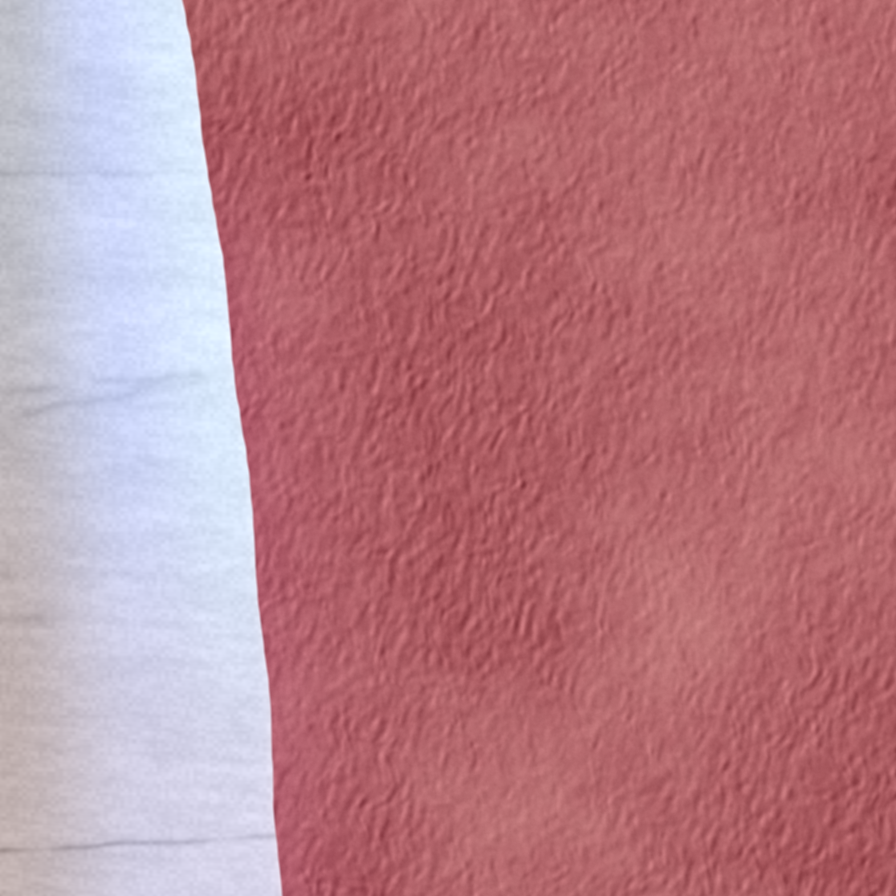
Give the GLSL for this texture, as a WebGL 2 fragment shader.

```glsl
#version 300 es
precision highp float;
uniform vec2 u_resolution;
out vec4 fragColor;

const vec3 PILE_DARK = vec3(0.640, 0.318, 0.342);
const vec3 PILE_MID = vec3(0.697, 0.394, 0.413);
const vec3 PILE_LIGHT = vec3(0.770, 0.495, 0.495);
const vec3 HEM_TINT = vec3(0.005, -0.025, 0.020);
const vec3 FLOOR_GREY = vec3(0.740, 0.745, 0.780);
const vec3 FLOOR_BEIGE = vec3(0.750, 0.690, 0.685);
const vec3 FLOOR_BLUE = vec3(0.805, 0.845, 0.985);
const vec3 FLOOR_WHITE = vec3(0.855, 0.920, 0.995);
const vec3 FLOOR_LILAC = vec3(0.825, 0.815, 0.900);
const vec3 RIM = vec3(0.060, 0.035, 0.010);
const float PILE_SCALE = 112.0;
const float RELIEF = 0.21;
const float TONE_BIAS = -0.05;
const float GRAIN = 0.045;

// Broad brushed areas: centre, radius, signed brightness
const int PATCH_COUNT = 12;
const vec4 PATCHES[PATCH_COUNT] = vec4[](
  vec4(0.34, 0.84, 0.15, -0.50), vec4(0.51, 0.56, 0.16, -0.50),
  vec4(0.56, 0.30, 0.12, -0.55), vec4(0.97, 0.09, 0.15, -0.60),
  vec4(0.40, 0.02, 0.08, -0.65), vec4(1.00, 0.79, 0.07, -0.50),
  vec4(0.32, 0.69, 0.07, 0.60), vec4(0.52, 0.75, 0.07, 0.45),
  vec4(0.80, 0.92, 0.20, 0.35), vec4(0.75, 0.30, 0.10, 0.55),
  vec4(0.88, 0.53, 0.15, 0.30), vec4(0.55, 0.13, 0.13, 0.40));

float hash(vec2 p) {
  vec3 q = fract(p.xyx * 0.1031);
  q += dot(q, q.yzx + 33.33);
  return fract((q.x + q.y) * q.z);
}

float noise(vec2 p) {
  vec2 i = floor(p), f = fract(p);
  f = f * f * (3.0 - 2.0 * f);
  return mix(mix(hash(i), hash(i + vec2(1, 0)), f.x),
             mix(hash(i + vec2(0, 1)), hash(i + vec2(1, 1)), f.x), f.y);
}

float fbm(vec2 p) {
  float sum = 0.0, amp = 0.5;
  for (int i = 0; i < 4; i++) {
    sum += amp * noise(p);
    p = mat2(1.6, 1.2, -1.2, 1.6) * p + 7.3;
    amp *= 0.5;
  }
  return sum / 0.9375;
}

// Short slanted tufts, gently warped
float pileHeight(vec2 p) {
  vec2 bend = vec2(noise(p * 32.0), noise(p * 32.0 + 40.0)) - 0.5;
  vec2 q = (p + bend * 0.010) * PILE_SCALE;
  q = vec2(q.x * 1.15 - q.y * 0.35, q.y * 0.65 + q.x * 0.25);
  return noise(q + 90.0) * 0.7 + noise(q.yx * 1.6 + 31.0) * 0.3;
}

float hemX(float down) {
  return 0.203 + 0.17 * down - 0.06 * down * down + 0.002 * sin(down * 26.0);
}

// Soft, broken board joint
float seam(vec2 p, float height, float slope, float width) {
  float wobble = 0.008 * (noise(vec2(p.x * 30.0, height * 50.0)) - 0.5);
  float d = (p.y - height - slope * p.x - wobble) / width;
  return exp(-d * d) * smoothstep(0.0, 0.7, noise(vec2(p.x * 24.0, height * 90.0)));
}

vec3 floorColor(vec2 p, float hem) {
  float across = p.x / hem;
  vec3 left = mix(FLOOR_BEIGE, FLOOR_GREY, smoothstep(0.15, 0.85, p.y));
  vec3 glow = mix(FLOOR_LILAC, FLOOR_BLUE, smoothstep(0.1, 0.6, p.y));
  vec3 right = mix(FLOOR_LILAC + 0.02, FLOOR_WHITE, smoothstep(0.0, 0.55, p.y));
  vec3 col = mix(left, glow, smoothstep(0.0, 0.55, across));
  col = mix(col, right, smoothstep(0.5, 0.95, across));
  // Wood streaks and board joints
  col += 0.07 * (fbm(vec2(p.x * 22.0, p.y * 95.0 + p.x * 6.0)) - 0.5);
  col += 0.05 * (fbm(p * vec2(8.0, 16.0) + 5.0) - 0.5);
  float joints = 0.17 * seam(p, 0.048, 0.06, 0.0035);
  joints += 0.07 * seam(p, 0.535, 0.18, 0.006);
  joints += 0.07 * seam(p, 0.563, 0.08, 0.005);
  joints += 0.05 * seam(p, 0.805, 0.01, 0.004);
  joints += 0.12 * seam(p, 0.307, 0.03, 0.007) * smoothstep(0.09, 0.02, p.x);
  return col - joints * (1.0 - 0.5 * across);
}

vec3 clothColor(vec2 p, float hem) {
  float tone = TONE_BIAS + 0.8 * (fbm(p * 7.0 + 3.0) - 0.5) + 0.7 * (fbm(p * 26.0) - 0.5);
  for (int i = 0; i < PATCH_COUNT; i++) {
    vec2 d = (p - PATCHES[i].xy) / PATCHES[i].z;
    tone += PATCHES[i].w * exp(-dot(d, d));
  }
  vec3 col = mix(PILE_MID, PILE_DARK, clamp(-tone, 0.0, 1.0));
  col = mix(col, PILE_LIGHT, clamp(tone, 0.0, 1.0));
  col += HEM_TINT * exp(-(p.x - hem) / 0.08) * smoothstep(1.0, 0.6, p.y);
  // Side-lit tufts, deeper where the cloth is dark
  float depth = RELIEF * clamp(0.72 - 0.5 * tone, 0.5, 1.1);
  vec2 lit = vec2(0.0022, -0.0016);
  float relief = pileHeight(p + lit) - pileHeight(p - lit);
  col += relief * depth * vec3(1.0, 0.92, 0.9);
  return col + 1.4 * GRAIN * (fbm(p * 190.0) - 0.5);
}

void main() {
  vec2 p = gl_FragCoord.xy / u_resolution;
  float hem = hemX(1.0 - p.y) + 0.0015 * (noise(vec2(p.y * 70.0, 2.0)) - 0.5);
  float edge = p.x - hem;
  float soft = max(0.0022, 1.0 / u_resolution.x);
  vec3 ground = floorColor(p, hem) + RIM * exp(-abs(edge) / 0.005);
  ground += GRAIN * (noise(p * 220.0) - 0.5);
  vec3 cloth = clothColor(p, hem) - 0.04 * exp(-abs(edge) / 0.008);
  fragColor = vec4(mix(ground, cloth, smoothstep(-soft, soft, edge)), 1.0);
}
```
